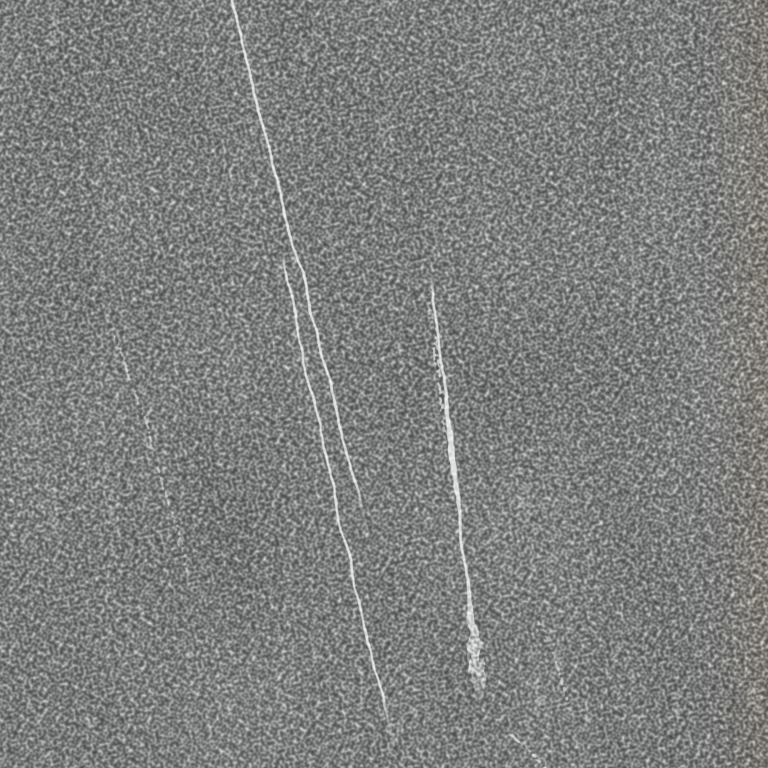
Reproduce this texture procedurally as a three.js fragment shader.

```glsl
// Grey, finely grained stone crossed by thin, steep white veins and pale flecks.
varying vec2 vUv;

#define BASE_TONE 0.485
#define GRAIN_FREQ 215.0
#define GRAIN_CONTRAST 0.40
#define GRAIN_SKEW 0.18
#define MOTTLE 0.03
#define FLECK_STRENGTH 0.42
#define VEIN_TONE 0.88
#define VEIN_WIDTH 0.0017
#define VEIN_SOFTNESS 0.0013
#define VEIN_WOBBLE 0.005
#define COOL_TINT vec3(0.992, 1.003, 0.998)
#define WARM_TINT vec3(1.04, 1.005, 0.95)

vec2 hash2(vec2 p) {
  vec3 q = fract(p.xyx * vec3(0.1031, 0.1030, 0.0973));
  q += dot(q, q.yzx + 33.33);
  return fract((q.xx + q.yz) * q.zy);
}

float corner(vec2 cell, vec2 offset) {
  float angle = 6.2832 * hash2(cell).x;
  return dot(vec2(cos(angle), sin(angle)), offset);
}

// Gradient noise, centred on zero
float noise(vec2 p) {
  vec2 i = floor(p), f = p - i, e = vec2(1.0, 0.0);
  vec2 u = f * f * f * (f * (f * 6.0 - 15.0) + 10.0);
  float low = mix(corner(i, f), corner(i + e, f - e), u.x);
  float high = mix(corner(i + e.yx, f - e.yx), corner(i + 1.0, f - 1.0), u.x);
  return mix(low, high, u.y);
}

vec2 rotate(vec2 p, float angle) {
  float c = cos(angle), s = sin(angle);
  return vec2(c * p.x - s * p.y, s * p.x + c * p.y);
}

// Octaves are turned so that no lattice lines up with the canvas
float grain(vec2 p) {
  float fine = noise(rotate(p, 0.55) * GRAIN_FREQ + 300.0);
  float coarse = noise(rotate(p, 1.13) * GRAIN_FREQ * 0.56 + 500.0);
  return 0.85 * fine + 0.45 * coarse;
}

// Scattered slanted streaks, one candidate per grid cell
float flecks(vec2 p, vec2 grid, vec2 size, float density, float seed) {
  vec2 home = floor(p * grid);
  float cover = 0.0;
  for (int y = -1; y <= 1; y++) {
    for (int x = -1; x <= 1; x++) {
      vec2 cell = home + vec2(float(x), float(y));
      vec2 place = hash2(cell + seed), kind = hash2(cell + seed + 57.0);
      vec2 d = p - (cell + 0.2 + 0.6 * place) / grid;
      d.x += d.y * mix(-0.05, 0.3, kind.x);
      d /= size * mix(0.5, 1.2, place.y);
      cover = max(cover, step(kind.y, density) * exp(-dot(d, d)));
    }
  }
  return cover;
}

// Signed distance across a wandering vein (x) and position along it (y)
vec2 veinSpace(vec2 p, vec2 top, vec2 bottom, float bow) {
  float t = (top.y - p.y) / (top.y - bottom.y);
  float seed = top.x * 91.0;
  float wander = noise(vec2(p.y * 19.0, seed)) + 0.3 * noise(vec2(p.y * 75.0, seed));
  float centre = mix(top.x, bottom.x, t) + bow * 4.0 * t * (1.0 - t) + VEIN_WOBBLE * wander;
  vec2 along = normalize(bottom - top);
  return vec2((p.x - centre) * abs(along.y), t);
}

float stroke(vec2 v, float width) {
  float ends = smoothstep(0.0, 0.06, v.y) * (1.0 - smoothstep(0.9, 1.0, v.y));
  return ends * (1.0 - smoothstep(width - VEIN_SOFTNESS, width + VEIN_SOFTNESS, abs(v.x)));
}

float bump(float t, float centre, float spread) {
  float d = (t - centre) / spread;
  return exp(-d * d);
}

void main() {
  vec2 p = vUv;
  float g = grain(p);
  float ragged = noise(p * vec2(150.0, 65.0) + 40.0);

  // Stone body
  float tone = BASE_TONE + GRAIN_CONTRAST * g + GRAIN_SKEW * g * g;
  tone += MOTTLE * (noise(p * vec2(17.0, 5.0) + 9.0) + noise(p * 5.0 + 70.0));
  tone = max(tone, 0.27);

  // Pale flecks and hairline scratches, broken up by the grain
  float pale = flecks(p, vec2(11.0, 8.0), vec2(0.007, 0.026), 0.33, 11.0);
  pale = max(pale, flecks(p, vec2(9.0, 6.0), vec2(0.0018, 0.045), 0.35, 83.0));
  pale *= smoothstep(-0.25, 0.35, ragged + 0.5 * g);
  tone = mix(tone, 0.84, FLECK_STRENGTH * pale);

  // Two long clean veins
  vec2 longVein = veinSpace(p, vec2(0.290, 1.04), vec2(0.479, 0.31), 0.0);
  vec2 twinVein = veinSpace(p, vec2(0.366, 0.68), vec2(0.513, 0.035), -0.005);
  float veins = stroke(longVein, VEIN_WIDTH * (1.0 + 0.4 * ragged));
  veins = max(veins, stroke(twinVein, VEIN_WIDTH * (0.95 + 0.5 * ragged)));

  // Swelling vein with a crumbled foot and a powdery left side
  vec2 thick = veinSpace(p, vec2(0.561, 0.645), vec2(0.627, 0.08), 0.0);
  float foot = bump(thick.y, 0.9, 0.11);
  float swell = 0.0026 * bump(thick.y, 0.42, 0.11) + 0.0085 * foot;
  float thickVein = stroke(thick, VEIN_WIDTH + swell * (0.85 + 1.1 * ragged));
  veins = max(veins, thickVein * (1.0 - foot * (0.35 - 0.7 * g)));
  float powder = stroke(thick + vec2(0.005, 0.0), 0.004) * bump(thick.y, 0.24, 0.18);
  veins = max(veins, 0.7 * powder * smoothstep(-0.1, 0.3, ragged + g));

  // Faint interrupted veins
  float faint = stroke(veinSpace(p, vec2(0.145, 0.58), vec2(0.252, 0.23), 0.004), VEIN_WIDTH);
  faint = max(faint, stroke(veinSpace(p, vec2(0.70, 0.20), vec2(0.742, 0.07), 0.004), VEIN_WIDTH));
  faint = max(faint, 1.4 * stroke(veinSpace(p, vec2(0.66, 0.05), vec2(0.72, -0.01), 0.0), VEIN_WIDTH));
  veins = max(veins, 0.55 * faint * smoothstep(-0.25, 0.25, ragged + g));

  tone = mix(tone, VEIN_TONE + 0.12 * g, veins);
  vec3 tint = mix(COOL_TINT, WARM_TINT, 0.8 * smoothstep(0.91, 1.0, p.x));
  gl_FragColor = vec4(clamp(tone * tint, 0.0, 1.0), 1.0);
}
```
